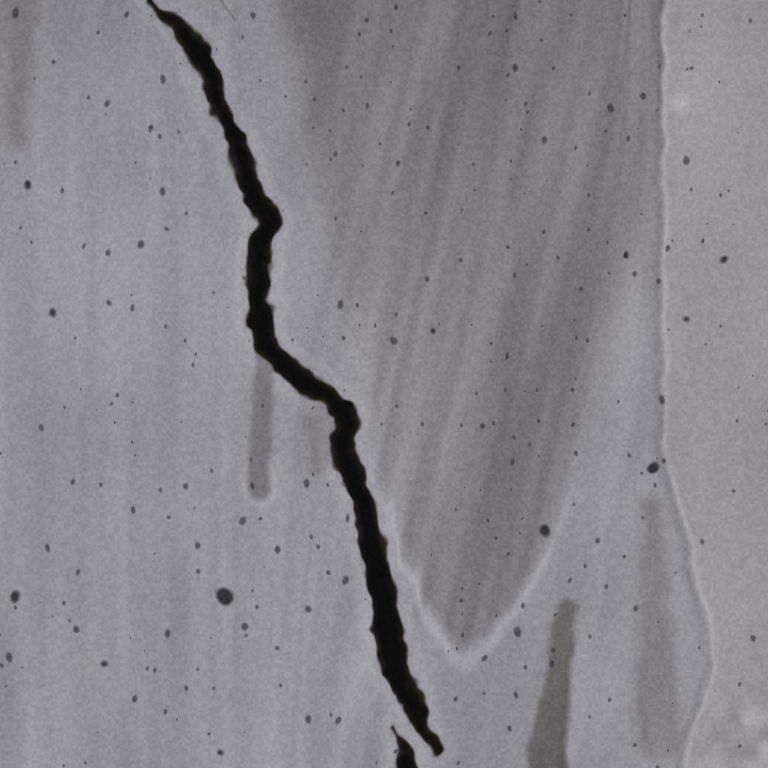
Reproduce this texture procedurally as a WebGL 2 fragment shader.

```glsl
#version 300 es
precision highp float;
// Weathered grey plaster wall with brushed streaks, pits and a jagged dark crack.
uniform vec2 u_resolution;
out vec4 fragColor;

const vec3 WALL = vec3(0.570, 0.562, 0.590);
const vec3 WORN = vec3(0.480, 0.472, 0.490);
const vec3 SMOOTH_COAT = vec3(0.585, 0.575, 0.598);
const vec3 STAIN = vec3(0.360, 0.355, 0.340);
const vec3 VOID = vec3(0.055, 0.053, 0.055);
const vec3 CRACK_BROWN = vec3(0.190, 0.170, 0.130);
const vec3 PIT = vec3(0.170, 0.165, 0.190);
const float STREAK_LEAN = 0.22;
const float STREAK_GAIN = 0.085;
const float GRAIN_GAIN = 0.050;
const float RIM_GAIN = 0.075;
const float CRACK_WARP = 0.012;

// Crack spine: x, y, half width
const int SPINE_COUNT = 16;
const vec3 SPINE[SPINE_COUNT] = vec3[](
  vec3(.195, 1.005, .003), vec3(.250, .945, .012), vec3(.271, .900, .014), vec3(.283, .855, .011),
  vec3(.311, .815, .014), vec3(.319, .765, .013), vec3(.349, .708, .017), vec3(.339, .660, .013),
  vec3(.337, .605, .015), vec3(.346, .552, .016), vec3(.384, .510, .014), vec3(.449, .465, .016),
  vec3(.449, .414, .015), vec3(.486, .300, .017), vec3(.512, .130, .018), vec3(.569, .024, .006));

// Larger holes: x, y, radius
const int HOLE_COUNT = 12;
const vec3 HOLES[HOLE_COUNT] = vec3[](
  vec3(.293, .225, .012), vec3(.848, .392, .009), vec3(.710, .307, .007), vec3(.035, .759, .006),
  vec3(.020, .222, .007), vec3(.197, .836, .004), vec3(.068, .595, .005), vec3(.943, .659, .005),
  vec3(.892, .582, .004), vec3(.563, .570, .004), vec3(.289, .021, .004), vec3(.138, .133, .004));

float hash(vec2 p) {
  vec3 q = fract(p.xyx * 0.1031);
  q += dot(q, q.yzx + 33.33);
  return fract((q.x + q.y) * q.z);
}

float noise(vec2 p) {
  vec2 i = floor(p), f = fract(p);
  f = f * f * (3.0 - 2.0 * f);
  return mix(mix(hash(i), hash(i + vec2(1, 0)), f.x),
             mix(hash(i + vec2(0, 1)), hash(i + 1.0), f.x), f.y);
}

// Distance to a segment whose half width runs from a.z to b.z
float taper(vec2 p, vec3 a, vec3 b) {
  vec2 d = b.xy - a.xy;
  float t = clamp(dot(p - a.xy, d) / dot(d, d), 0.0, 1.0);
  return length(p - a.xy - d * t) - mix(a.z, b.z, t);
}

float fill(float d, float soft) { return 1.0 - smoothstep(-soft, soft, d); }
float rim(float d, float width) { return exp(-d * d / (width * width)); }

// Small elongated pits scattered one per cell
float pits(vec2 p, float cells, float density) {
  vec2 id = floor(p * cells);
  vec2 c = 0.25 + 0.5 * vec2(hash(id + 7.1), hash(id + 19.7));
  float size = mix(0.035, 0.11, hash(id + 3.3));
  float d = length((fract(p * cells) - c) * vec2(1.0, 0.75)) - size;
  return fill(d, 0.045) * step(hash(id + 41.0), density);
}

void main() {
  vec2 p = gl_FragCoord.xy / u_resolution;
  float px = 1.0 / min(u_resolution.x, u_resolution.y);
  vec2 wobble = vec2(noise(p * 38.0), noise(p * 38.0 + 57.0)) - 0.5;
  vec2 q = p + wobble * 0.008;

  // Brushed streaks, upright at the sides and leaning in the middle
  float middle = smoothstep(0.30, 0.45, p.x) * (1.0 - smoothstep(0.80, 0.87, p.x));
  float sx = p.x - STREAK_LEAN * middle * (p.y - 0.5);
  float broad = noise(vec2(sx * 22.0, p.y * 2.2));
  float fine = noise(vec2(sx * 75.0, p.y * 5.0 + 9.0));
  float mottled = noise(p * vec2(13.0, 9.0) + 31.0);

  // Worn basin, closed below by a rounded tongue
  float bx = q.x - 0.60;
  float floorY = 0.147 + (bx < 0.0 ? 6.5 : 3.5) * pow(abs(bx), 1.5);
  float basinD = p.y - floorY - (fine - 0.5) * 0.07 * smoothstep(0.15, 0.4, p.y);
  float basin = smoothstep(0.0, 0.025 + 0.22 * smoothstep(0.2, 0.6, p.y), basinD);

  // Smooth coat along the right side
  float coatX = 0.863 + 0.035 * (1.0 - smoothstep(0.27, 0.42, p.y))
    + 0.03 * (1.0 - smoothstep(0.12, 0.30, p.y)) - 0.04 * (1.0 - smoothstep(0.0, 0.14, p.y));
  float coatD = coatX - q.x;
  float coat = fill(coatD, 0.004);

  vec3 col = mix(WALL, WORN, basin * (0.78 + 0.35 * (mottled - 0.5)));
  col -= 0.045 * smoothstep(0.55, 1.0, p.y) * middle;
  col -= 0.05 * smoothstep(0.72, 1.0, p.y) * (1.0 - smoothstep(0.05, 0.38, p.x));
  col = mix(col, SMOOTH_COAT, coat);
  float streakAmount = mix(0.65, 1.3, basin) * mix(1.0, 0.25, coat);
  col += STREAK_GAIN * streakAmount * ((broad - 0.5) * 0.8 + (fine - 0.5) * 0.65);
  col += 0.035 * (mottled - 0.5);

  // Stains and drips
  float stain = taper(q, vec3(.737, .205, .012), vec3(.708, -.03, .028));
  float drip = taper(q, vec3(.336, .368, .015), vec3(.343, .54, .012));
  float rightDrip = taper(q, vec3(.848, .34, .010), vec3(.855, .04, .030));
  float shade = taper(q, vec3(.417, .395, .014), vec3(.420, .45, .024));
  col = mix(col, STAIN, fill(stain, 0.006) * (0.62 + 0.4 * fine));
  col = mix(col, WORN * 0.92, fill(drip, 0.006) * (0.45 + 0.5 * broad));
  col = mix(col, WORN * 0.92, fill(rightDrip, 0.014) * (0.25 + 0.7 * fine) * (1.0 - coat));
  col = mix(col, WORN, 0.75 * fill(shade, 0.008));
  float leftStreak = taper(q, vec3(.022, .82, .010), vec3(.028, 1.02, .022));
  col = mix(col, WORN * 0.9, 0.6 * fill(leftStreak, 0.012));

  // Raised plaster rims and lumps
  col += RIM_GAIN * rim(basinD + 0.010, 0.012) * (1.0 - smoothstep(0.22, 0.42, p.y));
  col += RIM_GAIN * 0.7 * (rim(coatD + 0.004, 0.004) - rim(coatD - 0.006, 0.007));
  col += RIM_GAIN * 0.6 * rim(drip - 0.007, 0.005) * (1.0 - smoothstep(0.36, 0.42, p.y));
  float lump = length(p - vec2(.965, .035)) - 0.055;
  col += 0.14 * (noise(p * 45.0) - 0.45) * fill(lump, 0.03);
  col += 0.08 * rim(length(p - vec2(.885, .866)), 0.012);

  // Pits and holes
  float pitMask = 0.6 * pits(q, 26.0, 0.17) + 0.55 * pits(q + 0.37, 47.0, 0.09 + 0.08 * basin);
  for (int i = 0; i < HOLE_COUNT; i++)
    pitMask = max(pitMask, 0.9 * fill(length(q - HOLES[i].xy) - HOLES[i].z * 0.85, 0.002 + px));
  col = mix(col, PIT, clamp(pitMask, 0.0, 0.95));

  // Crack with ragged edges, a short side branch and a hairline
  vec2 c = p + wobble * CRACK_WARP;
  float crack = taper(c, vec3(.514, .052, .002), vec3(.538, -.01, .015));
  for (int i = 0; i < SPINE_COUNT - 1; i++)
    crack = min(crack, taper(c, SPINE[i], SPINE[i + 1]));
  crack += 0.005 * (noise(p * 95.0) - 0.5);
  float hairline = taper(c, vec3(.285, 1.01, .002), vec3(.300, .970, .001));
  col = mix(col, STAIN, 0.7 * fill(hairline, 0.002 + px));
  col += 0.035 * rim(crack - 0.010, 0.008);
  float lit = smoothstep(-0.011, 0.0, crack) * noise(p * 42.0 + 5.0);
  vec3 depth = mix(VOID, CRACK_BROWN, lit * 0.9);
  col = mix(col, depth, fill(crack, 0.0015 + px));

  // Fine grain
  float grain = noise(p * 260.0) + 0.6 * noise(p * 430.0 + 11.0) - 0.8;
  col += GRAIN_GAIN * grain * (1.0 - 0.7 * fill(crack, 0.002));
  fragColor = vec4(clamp(col, 0.0, 1.0), 1.0);
}
```
